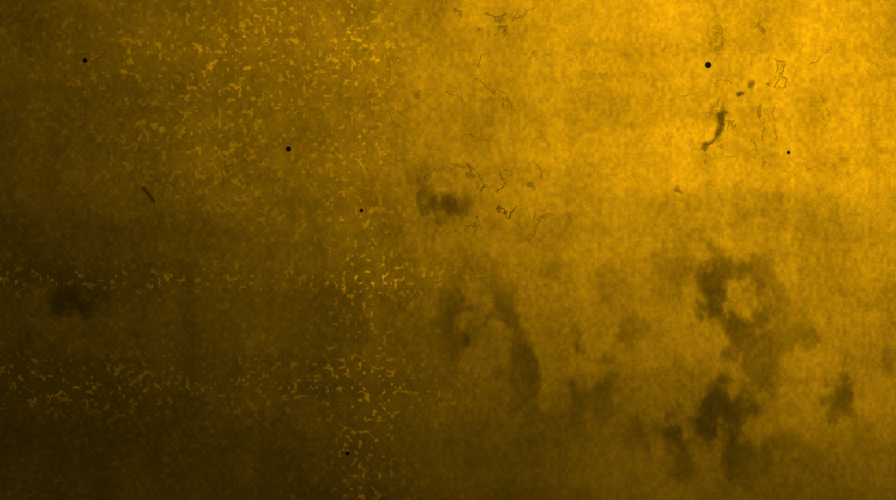
Write a Shadertoy shader that draws this texture.

```glsl
// Aged gold paper lit from the upper right, with speckle, stains, cracks and pits.
#define LIGHT_POS vec2(0.86, 0.88)
#define LIGHT_SPREAD vec2(0.42, 0.66)
#define LIGHT_SKEW 1.2
#define AMBIENT 0.14
#define LIGHT_GAIN 0.76
#define GRAIN_AMOUNT 0.24
#define SPECKLE_AMOUNT 0.34
#define STAIN_AMOUNT 0.42
#define CRACK_AMOUNT 0.50
#define GOLD vec3(1.0, 0.705, 0.025)

float hash(vec2 p) {
    vec3 q = fract(vec3(p.xyx) * 0.1031);
    q += dot(q, q.yzx + 33.33);
    return fract((q.x + q.y) * q.z);
}

float noise(vec2 p) {
    vec2 i = floor(p), f = fract(p);
    f = f * f * (3.0 - 2.0 * f);
    return mix(mix(hash(i), hash(i + vec2(1, 0)), f.x),
               mix(hash(i + vec2(0, 1)), hash(i + vec2(1, 1)), f.x), f.y);
}

float fbm(vec2 p) {
    float sum = 0.0, weight = 0.5;
    for (int i = 0; i < 5; i++) {
        sum += weight * noise(p);
        p = mat2(1.6, 1.2, -1.2, 1.6) * p + 17.3;
        weight *= 0.5;
    }
    return sum / 0.97;
}

float blob(vec2 p, vec2 center, float radius) {
    vec2 d = (p - center) / radius;
    return exp(-dot(d, d));
}

float band(float x, float center, float width) {
    float d = (x - center) / width;
    return exp(-d * d);
}

float segment(vec2 p, vec2 a, vec2 b) {
    vec2 ab = b - a;
    return length(p - a - ab * clamp(dot(p - a, ab) / dot(ab, ab), 0.0, 1.0));
}

// Broad light, falling off fastest toward the lower left
float lighting(vec2 uv) {
    vec2 d = uv - LIGHT_POS;
    float falloff = dot(d * d, 1.0 / LIGHT_SPREAD) + LIGHT_SKEW * d.x * d.y;
    return AMBIENT + LIGHT_GAIN * exp(-falloff);
}

// Bright flecks gathered in worn, woven bands
float speckle(vec2 p) {
    float left = 1.0 - smoothstep(0.6, 1.25, p.x);
    float wear = 0.25 + 0.8 * blob(p, vec2(0.45, 0.88), 0.25)
               + 0.7 * band(p.x, 0.73, 0.07)
               + left * (0.8 * band(p.y, 0.44, 0.025) + 0.7 * band(p.y, 0.23, 0.05));
    wear *= 0.35 + 1.3 * fbm(p * vec2(5.0, 9.0) + 4.0);
    float flecks = smoothstep(0.63, 0.92, noise(p * 125.0) * 0.7 + noise(p * 230.0) * 0.4);
    return flecks * wear * mix(0.35, 1.0, left);
}

// Mottled stains, strongest in the lower right
float stains(vec2 p) {
    const vec3 spots[7] = vec3[7](
        vec3(1.13, 0.30, 0.11), vec3(0.88, 0.58, 0.08), vec3(1.45, 0.41, 0.10),
        vec3(0.95, 0.36, 0.07), vec3(1.42, 0.16, 0.13), vec3(1.68, 0.24, 0.09),
        vec3(0.14, 0.39, 0.06));
    float cover = 0.12;
    for (int i = 0; i < 7; i++) cover += blob(p, spots[i].xy, spots[i].z);
    float mottle = smoothstep(0.40, 0.66, fbm(p * vec2(19.0, 15.0)));
    return min(cover, 1.0) * mottle;
}

// Thin ridges in a few worn areas, plus one long broken crease
float cracks(vec2 p) {
    vec2 warp = vec2(fbm(p * 14.0), fbm(p * 14.0 + 31.0)) - 0.5;
    float ridge = 1.0 - smoothstep(0.0, 0.035, abs(fbm(p * 13.0 + warp * 2.0) - 0.5));
    float area = 0.12 + 0.7 * blob(p, vec2(1.0, 0.61), 0.09)
               + 0.5 * blob(p, vec2(0.92, 0.93), 0.17)
               + 0.4 * blob(p, vec2(1.53, 0.83), 0.16);
    float broken = smoothstep(0.42, 0.62, noise(p * 48.0 + 9.0));
    float crease = segment(p + warp * 0.07, vec2(1.535, 0.91), vec2(1.36, 0.62));
    float scratch = segment(p + warp * 0.01, vec2(0.287, 0.625), vec2(0.307, 0.598));
    return broken * (ridge * area + 0.8 * (1.0 - smoothstep(0.002, 0.012, crease)))
         + 0.8 * (1.0 - smoothstep(0.001, 0.006, scratch));
}

float pits(vec2 p) {
    const vec3 holes[6] = vec3[6](
        vec3(1.416, 0.870, 0.0060), vec3(0.577, 0.702, 0.0050), vec3(0.723, 0.579, 0.0032),
        vec3(1.577, 0.695, 0.0030), vec3(0.695, 0.093, 0.0036), vec3(0.170, 0.879, 0.0045));
    float edge = 1.0 / iResolution.y, mask = 0.0;
    for (int i = 0; i < 6; i++) {
        float d = length(p - holes[i].xy) - holes[i].z;
        mask = max(mask, 1.0 - smoothstep(-edge, edge, d));
    }
    return mask;
}

void mainImage(out vec4 fragColor, in vec2 fragCoord) {
    vec2 uv = fragCoord / iResolution.xy;
    vec2 p = fragCoord / iResolution.y;
    float light = lighting(uv);

    // Paper fibres and soft cloth-like unevenness
    float grain = 0.6 * noise(p * vec2(135.0, 100.0) + 7.0) + 0.4 * noise(p * 240.0) - 0.5;
    float weave = fbm(p * vec2(24.0, 3.0)) + fbm(p * vec2(3.0, 22.0) + 11.0) - 1.0;
    float cloud = fbm(p * 6.0 + 2.0) - 0.5;
    float tone = light * (1.0 + GRAIN_AMOUNT * grain + 0.18 * weave + 0.25 * cloud);

    tone += SPECKLE_AMOUNT * speckle(p) * (0.25 + light) * (1.0 - 0.6 * light);
    tone *= 1.0 - STAIN_AMOUNT * stains(p);
    tone *= 1.0 - CRACK_AMOUNT * min(cracks(p), 1.0);
    tone *= 1.0 - 0.9 * pits(p);
    fragColor = vec4(clamp(tone * GOLD, 0.0, 1.0), 1.0);
}
```
